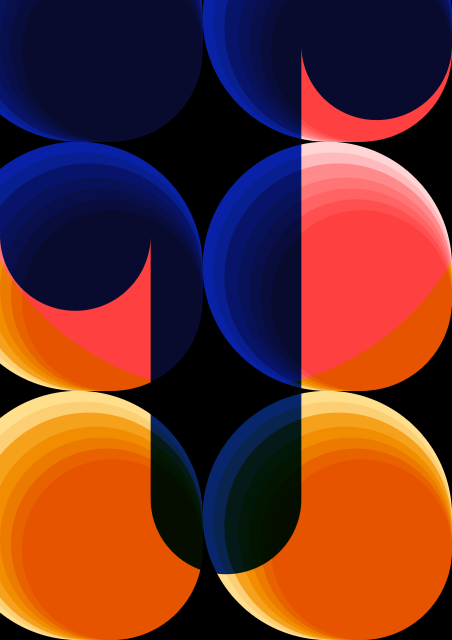
Give the GLSL for this background, as a Shadertoy shader.

```glsl
// Grid of nested discs, recoloured by one large disc and three hanging round-ended bars.

// Layout, in units of canvas height
const float WIDTH = 0.7057;
const float CELL = 0.3893;
const int RINGS = 7;
const float RING_STEP = 0.0085;
const float EXTRA_STEP = 0.0025;   // wider gap before the fourth ring
const vec2 BIG_CENTER = vec2(0.35285, 0.797);
const float BIG_RADIUS = 0.4077;
const float BAR_RADIUS = WIDTH / 6.0;
const vec3 BAR_ENDS = vec3(0.632, 0.2204, 0.930);
const vec3 BACKDROP = vec3(0.0);

// Ring colours, from outermost to innermost
const vec3 ORANGE[RINGS] = vec3[RINGS](
    vec3(1.00, 0.87, 0.55), vec3(0.99, 0.81, 0.46), vec3(0.96, 0.63, 0.11),
    vec3(0.95, 0.55, 0.00), vec3(0.93, 0.48, 0.00), vec3(0.91, 0.39, 0.00),
    vec3(0.90, 0.33, 0.00));
const vec3 PINK[RINGS] = vec3[RINGS](
    vec3(1.00, 0.83, 0.83), vec3(1.00, 0.73, 0.74), vec3(1.00, 0.54, 0.55),
    vec3(1.00, 0.46, 0.46), vec3(1.00, 0.39, 0.39), vec3(1.00, 0.31, 0.31),
    vec3(1.00, 0.25, 0.25));
const vec3 BLUE[RINGS] = vec3[RINGS](
    vec3(0.03, 0.13, 0.65), vec3(0.03, 0.12, 0.57), vec3(0.03, 0.08, 0.41),
    vec3(0.03, 0.07, 0.35), vec3(0.03, 0.06, 0.29), vec3(0.03, 0.05, 0.23),
    vec3(0.03, 0.04, 0.18));
const vec3 GREEN[RINGS] = vec3[RINGS](
    vec3(0.03, 0.15, 0.42), vec3(0.03, 0.14, 0.31), vec3(0.02, 0.10, 0.09),
    vec3(0.01, 0.09, 0.03), vec3(0.01, 0.08, 0.00), vec3(0.02, 0.06, 0.00),
    vec3(0.02, 0.05, 0.00));

// Antialiased fill of a signed distance
float coverage(float dist) {
    return clamp(0.5 - dist * iResolution.y, 0.0, 1.0);
}

float discDistance(vec2 p, vec2 center, float radius) {
    return length(p - center) - radius;
}

// Bar running upward without end from a half-round lower tip
float barDistance(vec2 p, vec2 tipCenter) {
    vec2 d = p - tipCenter;
    return length(vec2(d.x, min(d.y, 0.0))) - BAR_RADIUS;
}

void mainImage(out vec4 fragColor, in vec2 fragCoord) {
    vec2 p = fragCoord / iResolution.xy * vec2(WIDTH, 1.0);

    // Regions that choose the palette; adding coverage hides seams between bars
    float inBig = coverage(discDistance(p, BIG_CENTER, BIG_RADIUS));
    float inBars = 0.0;
    for (int i = 0; i < 3; i++) {
        vec2 tip = vec2(BAR_RADIUS * float(2 * i + 1), BAR_ENDS[i]);
        inBars += coverage(barDistance(p, tip));
    }
    inBars = min(inBars, 1.0);

    // Nested discs, all touching the right and lower sides of their cell
    vec2 cell = mod(vec2(WIDTH - p.x, p.y), CELL);
    vec3 color = BACKDROP;
    for (int i = 0; i < RINGS; i++) {
        float radius = 0.5 * CELL - RING_STEP * float(i);
        radius -= i >= 3 ? EXTRA_STEP : 0.0;
        vec3 warm = mix(ORANGE[i], PINK[i], inBig);
        vec3 cool = mix(GREEN[i], BLUE[i], inBig);
        float inRing = coverage(discDistance(cell, vec2(radius), radius));
        color = mix(color, mix(warm, cool, inBars), inRing);
    }

    fragColor = vec4(color, 1.0);
}
```
